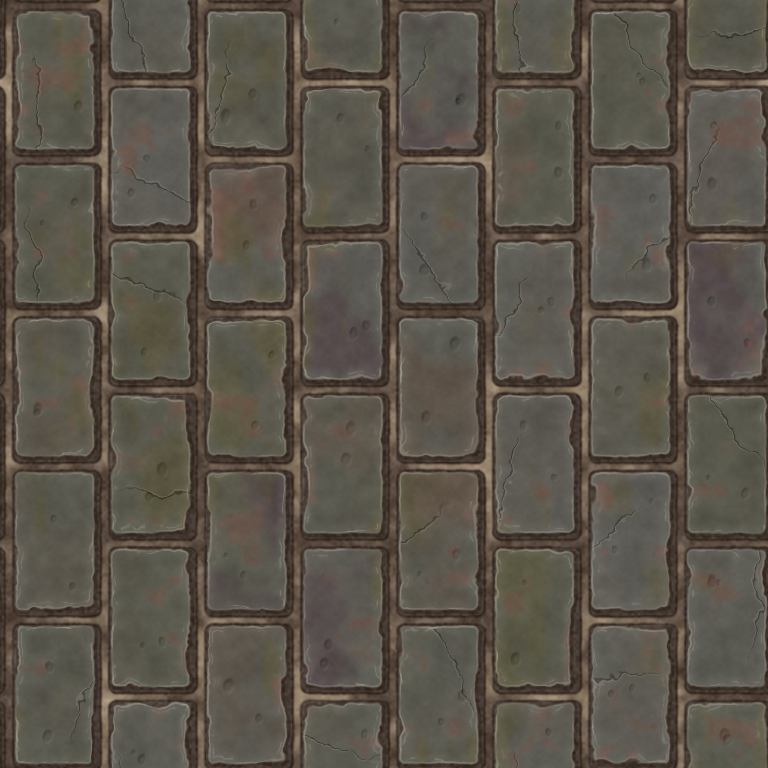
Write a WebGL 1 fragment shader that draws this texture.

```glsl
precision highp float;
uniform vec2 u_resolution;

float hash(vec2 p) {
  return fract(sin(dot(p, vec2(127.1, 311.7))) * 43758.5453);
}

// Value noise whose lattice wraps at the canvas edge
float noise(vec2 uv, vec2 period) {
  vec2 p = uv * period;
  vec2 i = floor(p), f = fract(p);
  f = f * f * (3.0 - 2.0 * f);
  vec2 a = mod(i, period), b = mod(i + 1.0, period);
  return mix(mix(hash(a), hash(vec2(b.x, a.y)), f.x),
             mix(hash(vec2(a.x, b.y)), hash(b), f.x), f.y);
}

float fbm(vec2 uv, vec2 period) {
  float sum = 0.0, weight = 0.53;
  for (int i = 0; i < 4; i++) {
    sum += weight * noise(uv, period);
    period *= 2.0;
    weight *= 0.5;
  }
  return sum;
}

float roundBox(vec2 p, vec2 halfSize, float radius) {
  vec2 d = abs(p) - halfSize + radius;
  return length(max(d, 0.0)) + min(max(d.x, d.y), 0.0) - radius;
}

// Soft line of the given half width around d = 0
float stroke(float d, float width) {
  float aa = 0.7 / u_resolution.y;
  return 1.0 - smoothstep(max(width - aa, 0.0), width + aa, abs(d));
}

void main() {
  vec2 uv = gl_FragCoord.xy / u_resolution;
  float aa = 1.0 / u_resolution.y;

  // Columns of upright stones, every other one shifted by half a stone
  vec2 grid = vec2(8.0, 5.0);
  vec2 cell = uv * grid - vec2(0.094, 0.0);
  cell.y -= 0.961 - 0.5 * mod(floor(cell.x), 2.0);
  vec2 id = mod(floor(cell), grid);
  vec2 q = (fract(cell) - 0.5) / grid;

  float broad = fbm(uv, vec2(14.0));
  float patches = fbm(uv + 0.37, vec2(26.0));
  float rough = fbm(uv, vec2(70.0));
  float grain = noise(uv, vec2(250.0)) - 0.5;
  vec2 wobble = vec2(rough, fbm(uv + 0.61, vec2(60.0))) - 0.5;

  // Stone outline, and its smaller worn face set toward the upper left
  float stone = roundBox(q + wobble * 0.002, vec2(0.0585, 0.0965), 0.012);
  vec2 fq = q - vec2(-0.003, 0.003);
  vec2 faceSize = vec2(0.0512, 0.0895);
  float smoothFace = roundBox(fq, faceSize, 0.008);
  float chips = smoothstep(0.5, 0.8, patches) * 0.006 + (rough - 0.5) * 0.004;
  float face = smoothFace + chips;
  vec2 toLight = vec2(-0.0014, 0.0014);
  float lit = (roundBox(fq + toLight, faceSize, 0.008)
             - roundBox(fq - toLight, faceSize, 0.008)) / 0.004;

  // Mortar: dark brown with pale sandy stretches
  float sandy = smoothstep(0.38, 0.68, broad * 0.6 + patches * 0.4);
  vec3 mortar = mix(vec3(0.34, 0.28, 0.24), vec3(0.59, 0.52, 0.43), sandy);
  mortar += (rough - 0.5) * 0.22 + grain * 0.06;

  // Grainy bevel, darker on the lower right
  vec3 bevel = vec3(0.31, 0.265, 0.235) + lit * 0.045 + grain * 0.09;
  bevel -= 0.07 * stroke(stone + 0.001, 0.002);
  bevel -= 0.05 * stroke(face - 0.003, 0.002);

  // Face: grey-green slate with brown, violet and ochre stains
  float tone = hash(id + 3.7);
  vec3 slate = mix(vec3(0.345, 0.345, 0.30), vec3(0.365, 0.36, 0.34), hash(id + 8.1));
  vec3 stain = mix(vec3(0.385, 0.32, 0.275), vec3(0.33, 0.285, 0.29), step(0.8, tone));
  float stained = smoothstep(0.35, 0.7, broad) * (0.15 + 0.85 * smoothstep(0.5, 0.9, tone));
  slate = mix(slate, stain, stained);
  slate = mix(slate, vec3(0.37, 0.345, 0.23),
              0.5 * smoothstep(0.55, 0.75, fbm(uv + 0.2, vec2(20.0, 9.0))));
  slate = mix(slate, vec3(0.41, 0.28, 0.23), 0.5 * smoothstep(0.62, 0.78, patches));
  slate += (patches - 0.5) * 0.09 + (rough - 0.5) * 0.05 + grain * 0.015;
  slate += 0.035 * smoothstep(-0.018, 0.0, face);

  // Small oval pits, shadowed on the upper left
  for (int i = 0; i < 2; i++) {
    vec2 seed = id + float(i) * 17.3;
    vec2 centre = (vec2(hash(seed + 1.3), hash(seed + 5.9)) - 0.5) * vec2(0.06, 0.12);
    float size = mix(0.003, 0.0075, hash(seed + 9.4));
    vec2 v = (q - centre + wobble * 0.005) / (size * vec2(0.85, 1.15));
    float rim = 1.0 - smoothstep(0.1, 0.5, abs(length(v) - 0.9));
    slate -= rim * (0.025 + 0.06 * dot(v, vec2(-0.6, 0.7)));
    slate -= 0.025 * (1.0 - smoothstep(0.5, 1.0, length(v)));
  }

  // Cracks across a corner of some stones
  float turn = hash(id + 21.7) * 6.2832;
  vec2 across = vec2(cos(turn), sin(turn));
  float along = dot(q, vec2(-across.y, across.x));
  float crack = dot(q, across) - 0.032 + (patches - 0.5) * 0.035 + wobble.x * 0.012;
  float cracked = step(0.52, hash(id + 13.1)) * smoothstep(-0.06, 0.0, along);
  slate -= 0.12 * cracked * stroke(crack, 0.0008);
  slate += 0.06 * cracked * stroke(crack + 0.002, 0.0009);

  // Pale chipped rims, broken up along the edge
  float worn = smoothstep(0.3, 0.65, fbm(uv + 0.8, vec2(34.0)));
  float rimLight = stroke(face + 0.0012, 0.0014) * (0.2 + 0.8 * worn);
  float flake = stroke(smoothFace + 0.006 + (patches - 0.5) * 0.03, 0.0008)
              * smoothstep(0.5, 0.65, rough) * smoothstep(-0.016, -0.006, smoothFace);
  slate = mix(slate, vec3(0.57, 0.56, 0.51), rimLight * (0.58 + 0.17 * lit) + flake * 0.5);

  vec3 color = mix(bevel, slate, 1.0 - smoothstep(-aa, aa, face));
  color = mix(color, mortar, smoothstep(-0.001 - aa, 0.001 + aa, stone));
  gl_FragColor = vec4(clamp(color, 0.0, 1.0), 1.0);
}
```
